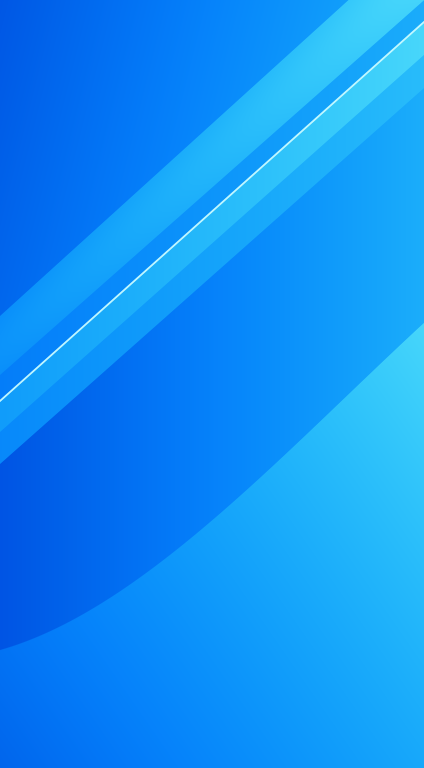
A Shadertoy shader for this background:

```glsl
// Blue abstract backdrop: diagonal translucent ribbons, a fine bright line and a curved lower sheet.

// Blue-to-cyan ramp, from deep (0) to bright (1).
vec3 blueRamp(float tone) {
    float t = clamp(tone, 0.0, 1.1);
    float red = 0.28 * pow(t, 2.6);
    float green = 0.30 + 0.57 * t - 0.03 * t * t;
    float blue = mix(0.89, 0.98, smoothstep(0.0, 0.4, t));
    return vec3(red, green, blue);
}

// Signed vertical distance below a slanted edge.
float belowEdge(vec2 uv, float start, float rise) {
    return start + rise * uv.x - uv.y;
}

// Smooth coverage of the side where the distance is positive.
float cover(float distance, float soft) {
    return smoothstep(-soft, soft, distance);
}

// Height of the curved top of the lower sheet.
float sheetTop(float x) {
    return 0.1536 + x * (0.156 + x * (0.456 - 0.186 * x));
}

void mainImage(out vec4 fragColor, in vec2 fragCoord) {
    vec2 uv = fragCoord / iResolution.xy;
    float soft = 0.8 / iResolution.y;

    // Edges of the ribbons, from top to bottom
    float upperTop = belowEdge(uv, 0.5885, 0.5006);
    float upperBottom = belowEdge(uv, 0.5117, 0.4880);
    float brightLine = belowEdge(uv, 0.4779, 0.4935);
    float lowerInner = belowEdge(uv, 0.4375, 0.4910);
    float lowerOuter = belowEdge(uv, 0.3958, 0.4896);

    // Upper corner
    vec3 color = blueRamp(0.07 + 0.62 * uv.x + 0.28 * (1.0 - uv.y));

    // Broad upper ribbon with a soft sheen across its width
    float across = clamp(upperTop / max(upperTop - upperBottom, 0.001), 0.0, 1.0);
    float sheen = 0.04 * sin(3.14159 * across);
    color = mix(color, blueRamp(0.46 + 0.52 * uv.x + sheen), cover(upperTop, soft));

    // Dark gap, bright ribbon and its dimmer border
    color = mix(color, blueRamp(0.34 + 0.34 * uv.x), cover(upperBottom, soft));
    color = mix(color, blueRamp(0.56 + 0.44 * uv.x), cover(brightLine, soft));
    color = mix(color, blueRamp(0.42 + 0.38 * uv.x), cover(lowerInner, soft));

    // Middle field
    color = mix(color, blueRamp(0.05 + 0.64 * uv.x), cover(lowerOuter, soft));

    // Lower curved sheet
    float sheetTone = 0.17 + 0.48 * uv.x + 0.6 * uv.y;
    color = mix(color, blueRamp(sheetTone), cover(sheetTop(uv.x) - uv.y, soft));

    // Fine bright line
    float lineMask = cover(0.0016 - abs(brightLine), soft);
    color = mix(color, vec3(0.78, 0.98, 1.0), 0.95 * lineMask);

    fragColor = vec4(color, 1.0);
}
```
